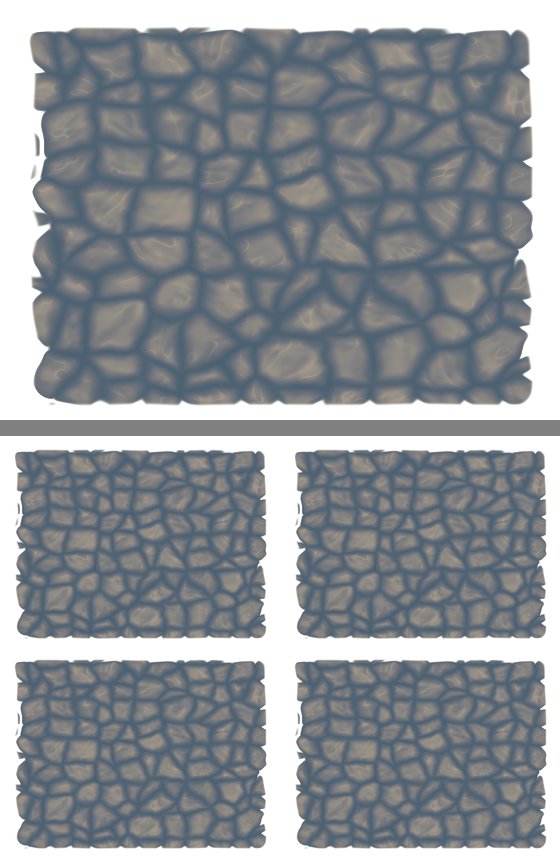
Top: one tile. Bottom: repeated 2 by 2.
Give the GLSL for this texture, as a Shadertoy shader.

```glsl
#define GRID vec2(12.0, 11.0)
#define SIZE_SPREAD 0.34
#define CORNER_ROUNDING 0.04
#define JOINT_WIDTH 0.30
#define WARP 0.40
#define PATCH_CENTER vec2(0.504, 0.484)
#define PATCH_HALF vec2(0.434, 0.443)
#define EDGE_SOFTNESS 0.004
#define JOINT_BLUE vec3(0.29, 0.375, 0.445)
#define STONE_GREY vec3(0.455, 0.465, 0.488)
#define LIT_TAN vec3(0.64, 0.60, 0.54)

float hash(vec2 p) {
    return fract(sin(dot(p, vec2(127.1, 311.7))) * 43758.5453);
}

// Value noise that wraps after a whole number of cells
float noise(vec2 p, vec2 period) {
    vec2 i = floor(p), f = fract(p);
    f = f * f * (3.0 - 2.0 * f);
    vec2 a = mod(i, period), b = mod(i + 1.0, period);
    return mix(mix(hash(a), hash(vec2(b.x, a.y)), f.x),
               mix(hash(vec2(a.x, b.y)), hash(b), f.x), f.y);
}

vec2 warpField(vec2 p, float scale) {
    vec2 period = GRID * scale;
    return vec2(noise(p * scale, period), noise(p * scale + 5.0, period)) - 0.5;
}

// Stone centre (xy) and weight (z) for a wrapped grid cell
vec3 stoneSeed(vec2 cell) {
    vec2 id = mod(cell, GRID);
    vec2 jitter = vec2(hash(id + 0.37), hash(id + 7.71));
    return vec3(cell + 0.08 + 0.84 * jitter, SIZE_SPREAD * hash(id + 3.19));
}

// Rounded distance to the joint; also returns the nearest stone
float stoneField(vec2 p, out vec2 stoneCell, out vec2 local) {
    vec2 base = floor(p);
    vec3 nearest = vec3(0.0);
    float best = 1e5;
    for (int y = -2; y <= 2; y++)
    for (int x = -2; x <= 2; x++) {
        vec2 cell = base + vec2(x, y);
        vec3 seed = stoneSeed(cell);
        vec2 r = p - seed.xy;
        float power = dot(r, r) - seed.z;
        if (power < best) {
            best = power;
            nearest = seed;
            stoneCell = cell;
        }
    }
    local = p - nearest.xy;

    float sum = 1e-6;
    for (int y = -2; y <= 2; y++)
    for (int x = -2; x <= 2; x++) {
        vec2 cell = stoneCell + vec2(x, y);
        if (x == 0 && y == 0) continue;
        vec3 seed = stoneSeed(cell);
        vec2 r = p - seed.xy;
        float border = (dot(r, r) - seed.z - best)
                     / (2.0 * length(seed.xy - nearest.xy) + 1e-4);
        sum += exp(-border / CORNER_ROUNDING);
    }
    stoneCell = mod(stoneCell, GRID);
    return -CORNER_ROUNDING * log(sum);
}

// Brightness of the worn, streaked stone face
float stoneFace(vec2 local, vec2 id) {
    float angle = 6.2832 * hash(id + 1.3);
    vec2 axis = vec2(cos(angle), sin(angle));
    vec2 q = vec2(dot(local, axis), dot(local, vec2(-axis.y, axis.x)));
    q = q * vec2(2.3, 4.2) + 40.0 * hash(id + 9.1) + 20.0;
    vec2 period = vec2(512.0);
    float grain = 0.6 * noise(q, period) + 0.4 * noise(q * 2.1, period);
    float ridge = 1.0 - abs(2.0 * noise(q * 1.3 + 11.0, period) - 1.0);
    float glint = pow(ridge, 7.0) * smoothstep(0.4, 0.8, noise(q * 0.7 + 31.0, period));
    return 0.54 + 0.18 * hash(id + 4.6) + 0.5 * (grain - 0.5) + 0.3 * glint;
}

vec3 stoneRamp(float t) {
    vec3 shade = mix(JOINT_BLUE, STONE_GREY, clamp(2.0 * t, 0.0, 1.0));
    return mix(shade, LIT_TAN, clamp(2.0 * t - 1.0, 0.0, 1.0));
}

void mainImage(out vec4 fragColor, in vec2 fragCoord) {
    vec2 uv = fragCoord / iResolution.xy;
    vec2 p = uv * GRID;
    vec2 warped = p + WARP * warpField(p, 1.0) + 0.3 * WARP * warpField(p, 3.0);

    // Domed stones over blue joints
    vec2 id, local;
    float joint = stoneField(warped, id, local);
    float dome = smoothstep(-0.02, JOINT_WIDTH, joint);
    float haze = 0.10 * noise(p * 2.0, GRID * 2.0);
    vec3 color = stoneRamp(haze + dome * stoneFace(local, id));

    // Ragged patch outline, pushed outward by the stones
    float aspect = iResolution.x / iResolution.y;
    float bulge = smoothstep(-0.02, 0.16, joint) - 0.55;
    vec2 side = (abs(uv - PATCH_CENTER) - PATCH_HALF) * vec2(aspect, 1.0);
    side -= vec2(0.026, 0.010) * bulge;
    side -= vec2(0.035, 0.008) * (noise(p, GRID) - 0.5);
    float radius = 0.035;
    vec2 corner = side + radius;
    float outline = length(max(corner, 0.0)) + min(max(corner.x, corner.y), 0.0) - radius;

    // Warm rim, then the white surround
    color = mix(color, LIT_TAN, 0.45 * smoothstep(-0.009, 0.0, outline));
    color = mix(color, vec3(1.0), smoothstep(-EDGE_SOFTNESS, EDGE_SOFTNESS, outline));
    fragColor = vec4(color, 1.0);
}
```
